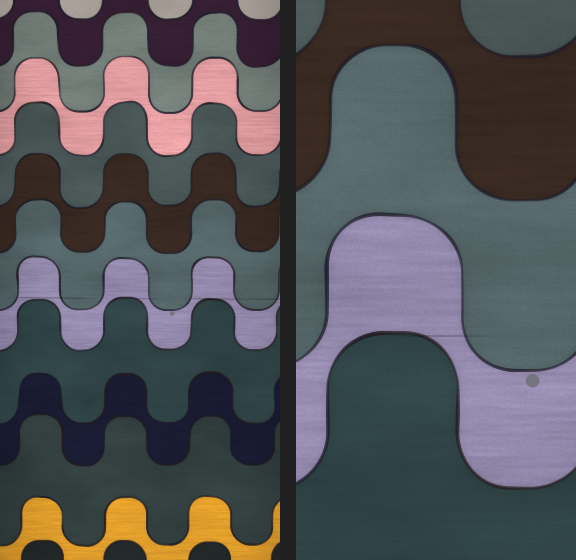
Left: the whole. Right: its middle third, enlarged.
Give the GLSL for this pattern, as a WebGL 2 fragment shader.

```glsl
#version 300 es
precision highp float;

uniform vec2 u_resolution;
out vec4 fragColor;

// Paints from top to bottom: coloured bands alternate with grey grounds
const vec3 PAINT[13] = vec3[13](
  vec3(0.66, 0.63, 0.60), vec3(0.21, 0.12, 0.20), vec3(0.45, 0.49, 0.47),
  vec3(0.89, 0.62, 0.63), vec3(0.29, 0.34, 0.34), vec3(0.22, 0.16, 0.13),
  vec3(0.33, 0.40, 0.41), vec3(0.59, 0.55, 0.69), vec3(0.19, 0.27, 0.28),
  vec3(0.10, 0.11, 0.20), vec3(0.20, 0.25, 0.25), vec3(0.88, 0.62, 0.17),
  vec3(0.14, 0.16, 0.16));

// Mid height of the wave between each paint and the next
const float EDGE_Y[12] = float[12](2.031, 1.859, 1.698, 1.539, 1.354, 1.190,
                                   0.987, 0.841, 0.576, 0.427, 0.138, -0.018);

float hash(vec2 p) {
  return fract(sin(dot(p, vec2(127.1, 311.7))) * 43758.5453);
}

float noise(vec2 p) {
  vec2 i = floor(p), f = fract(p);
  f = f * f * (3.0 - 2.0 * f);
  return mix(mix(hash(i), hash(i + vec2(1, 0)), f.x),
             mix(hash(i + vec2(0, 1)), hash(i + vec2(1, 1)), f.x), f.y);
}

float fbm(vec2 p) {
  float sum = 0.0, gain = 0.5;
  for (int i = 0; i < 4; i++) {
    sum += gain * noise(p);
    p = p * 2.03 + 7.1;
    gain *= 0.5;
  }
  return sum;
}

// Signed distance to a rounded square wave, negative below it
float waveDistance(vec2 p, float period, float height) {
  float side = p.y < 0.0 ? -1.0 : 1.0;
  // Troughs are crests turned over and shifted by half a period
  if (side < 0.0) p.x += 0.5 * period;
  p.x = abs(p.x - period * round(p.x / period));
  float radius = 0.215 * period;
  vec2 q = vec2(p.x - 0.25 * period, abs(p.y) - height) + radius;
  return side * (min(max(q.x, q.y), 0.0) + length(max(q, 0.0)) - radius);
}

void main() {
  vec2 uv = gl_FragCoord.xy / u_resolution * vec2(1.0, 2.0);
  float px = 1.0 / u_resolution.x;

  // The repeat tightens slightly towards the bottom
  float period = mix(0.299, 0.322, uv.y * 0.5);
  float height = mix(0.086, 0.098, uv.y * 0.5);

  // Brush marks
  float streak = noise(uv * vec2(9.0, 150.0)) + noise(uv * vec2(25.0, 260.0)) - 1.0;
  float mottle = fbm(uv * vec2(5.0, 9.0)) - 0.47;
  float grain = hash(floor(uv * 400.0)) - 0.5;

  vec3 color = PAINT[0] * (1.0 + 0.2 * mottle);
  for (int i = 0; i < 12; i++) {
    // Hand-cut wobble, different along every edge
    vec2 seed = uv * 7.0 + float(i) * 13.7;
    vec2 wobble = vec2(noise(seed), noise(seed + 41.3)) - 0.5;
    vec2 p = uv - vec2(0.449, EDGE_Y[i]) + wobble * vec2(0.010, 0.014);
    float d = waveDistance(p, period, height);

    // Streaky bands, cloudier grounds
    bool isBand = i % 2 == 0;
    float shade = isBand ? 0.07 * streak + 0.18 * mottle
                         : 0.03 * streak + 0.32 * mottle;
    vec3 paint = PAINT[i + 1] * (1.0 + shade);
    color = mix(color, paint, smoothstep(px, -px, d));

    // Uneven dark outline with a faint soft rim
    float wear = noise(uv * 19.0 + float(i) * 5.3);
    float width = 0.0004 + 0.0016 * wear;
    float line = 1.0 - smoothstep(width, width + 1.2 * px, abs(d));
    vec3 ink = mix(vec3(0.17, 0.11, 0.09), vec3(0.10, 0.11, 0.19), noise(uv * 5.0 + float(i)));
    color = mix(color, ink, line * (0.45 + 0.45 * wear));
    color *= 1.0 - 0.10 * exp(-abs(d) * 220.0);
  }

  // Hairline seam and a small chip
  float seamY = 0.936 - 0.006 * uv.x + 0.002 * noise(uv * 20.0);
  float seam = 1.0 - smoothstep(0.0005, 0.0005 + px, abs(uv.y - seamY));
  color *= 1.0 - 0.22 * seam * smoothstep(0.25, 0.6, noise(vec2(uv.x * 8.0, 3.0)));
  float chip = length(uv - vec2(0.615, 0.880)) - 0.008;
  color = mix(color, vec3(0.42, 0.43, 0.45), 0.8 * smoothstep(px, -px, chip));

  // Grain and gentle darkening at the sides
  color *= 1.0 + 0.04 * grain;
  color *= 1.0 - 0.10 * pow(abs(2.0 * uv.x - 1.0), 4.0);
  fragColor = vec4(color, 1.0);
}
```
